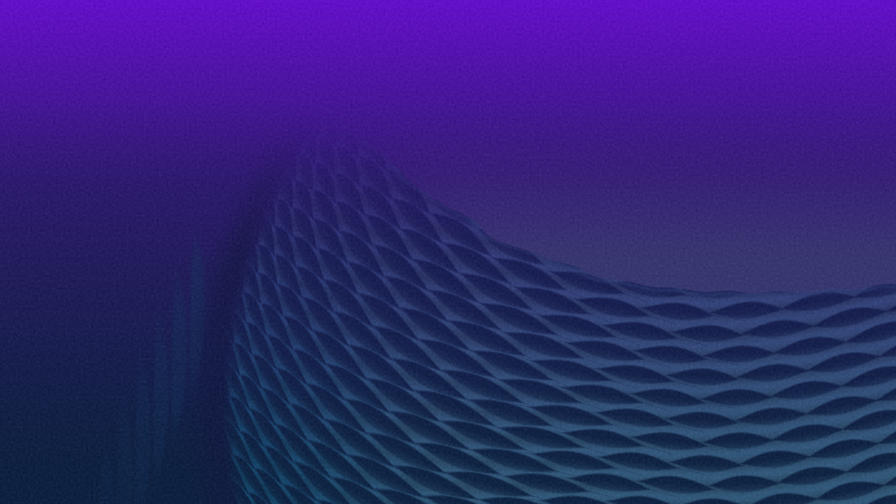
This background is drawn by a Shadertoy shader. Its source:

```glsl
// A curved lattice wall of staggered slats in blue dusk, under a violet glow.
#define ROW_HEIGHT 0.043   // spacing of the lattice rows
#define CELL_WIDTH 0.145   // width of an opening far from the fold
#define NARROWING 0.40     // distance over which openings shrink at the fold
#define OPENING 0.40       // half height of an opening, in rows
#define SLANT 0.70         // tilt of the slats on the steep side
#define BOW 0.13           // arching of the openings, in rows
#define ROW_BEND 0.43      // how far the rows follow the crest
#define GRAIN 0.046        // strength of the film grain
#define GRAIN_SCALE 200.0  // grain cells per canvas height
#define FEATHERS 6         // faint panels left of the wall

vec2 hashGradient(vec2 p) {
    vec3 q = fract(p.xyx * vec3(0.1031, 0.1030, 0.0973));
    q += dot(q, q.yzx + 33.33);
    return 2.0 * fract((q.xx + q.yz) * q.zy) - 1.0;
}

float gradientNoise(vec2 p) {
    vec2 i = floor(p), f = fract(p), w = f * f * (3.0 - 2.0 * f);
    vec2 e = vec2(1, 0);
    float low = mix(dot(hashGradient(i), f), dot(hashGradient(i + e), f - e), w.x);
    float high = mix(dot(hashGradient(i + e.yx), f - e.yx),
                     dot(hashGradient(i + 1.0), f - 1.0), w.x);
    return mix(low, high, w.y);
}

// Rise of the wall's crest to the left of its lowest point
float crestRise(float x) {
    return 0.538 * pow(max(1.52 - x, 0.0), 2.53);
}

// Left outline of the wall
float foldEdge(float y) {
    return 0.45 + 0.57 * (y - 0.2) * (y - 0.2);
}

// Lattice coordinates: x counts openings along a row, y counts rows downwards
vec2 latticeCell(vec2 p) {
    float right = max(p.x - 1.35, 0.0);
    float depth = 0.42 + ROW_BEND * crestRise(p.x) + 0.3 * right * right - p.y;
    float spread = 1.0 + 0.30 * smoothstep(1.3, 0.55, p.x);
    float inset = max(p.x - foldEdge(p.y), -0.06) + 0.1;
    float along = NARROWING / CELL_WIDTH * log(exp(inset / NARROWING) - 1.0);
    return vec2(along, depth / (ROW_HEIGHT * spread));
}

// Coverage (x) and inner shade (y) of the slanted, arched openings
vec2 latticeOpenings(vec2 cell, float tilt, float reach, float blur) {
    vec2 result = vec2(0);
    for (int k = -1; k <= 1; k++) {
        float row = floor(cell.y + 0.5) + float(k);
        float offset = fract(cell.x - 0.5 * mod(row, 2.0));
        for (int side = 0; side < 2; side++) {
            float along = offset - float(side);
            float t = along / reach;
            float down = cell.y - row - tilt * along - BOW * (t * t - 0.4);
            float halfHeight = OPENING * pow(max(1.0 - t * t, 0.0), 1.4) - 0.02;
            float cover = smoothstep(-blur, blur, halfHeight - abs(down));
            float shade = 1.0 - 0.45 * smoothstep(-0.1, OPENING, down);
            if (cover > result.x) result = vec2(cover, shade);
        }
    }
    return result;
}

// Dim backdrop: deep blue at left, hazy violet at right
vec3 backdrop(vec2 p) {
    vec3 dusk = mix(vec3(0.055, 0.13, 0.25), vec3(0.16, 0.11, 0.40),
                    smoothstep(0.0, 0.7, p.y));
    vec3 haze = mix(vec3(0.22, 0.22, 0.44), vec3(0.23, 0.15, 0.46),
                    smoothstep(0.45, 0.72, p.y));
    return mix(dusk, haze, smoothstep(0.5, 0.95, p.x));
}

// Faint leaning panels and the dark fold beside the wall
vec3 addFeathers(vec3 color, vec2 p) {
    for (int i = 0; i < FEATHERS; i++) {
        float n = float(i);
        float t = (p.y - 0.38 + 0.085 * n) / 0.2;
        float center = 0.392 - 0.036 * n + 0.004 * t - 0.012 * t * t;
        float width = 0.015 * max(1.0 - t * t, 0.0);
        float panel = smoothstep(-0.004, 0.005, width - abs(p.x - center));
        color = mix(color, vec3(0.09, 0.21, 0.37),
                    panel * smoothstep(1.0, 0.4, abs(t)) * (0.4 - 0.05 * n));
    }
    float fold = (p.x - foldEdge(p.y) + 0.025) / 0.04;
    return mix(color, vec3(0.08, 0.10, 0.26), 0.6 * exp(-fold * fold));
}

vec3 wallColor(vec2 p, vec2 cell) {
    float tilt = SLANT * smoothstep(1.65, 0.85, p.x);
    float reach = mix(0.56, 0.82, smoothstep(1.5, 0.8, p.x));
    float blur = 0.04 + 0.7 / (iResolution.y * ROW_HEIGHT);
    vec2 opening = latticeOpenings(cell, tilt, reach, blur);

    float height = smoothstep(0.0, 0.62, p.y);
    vec3 lit = mix(vec3(0.19, 0.335, 0.46), vec3(0.20, 0.22, 0.46), height);
    vec3 teal = mix(vec3(0.08, 0.27, 0.41), vec3(0.18, 0.20, 0.44), height);
    lit = mix(teal, lit, smoothstep(0.0, 0.45, p.x - foldEdge(p.y)));
    lit *= 0.95 + 0.09 * cos(6.2832 * (cell.y - 0.55));
    vec3 dark = mix(vec3(0.06, 0.14, 0.26), vec3(0.11, 0.12, 0.34), height);
    return mix(lit, dark, opening.x * opening.y);
}

void mainImage(out vec4 fragColor, in vec2 fragCoord) {
    vec2 p = fragCoord / iResolution.y;
    float pixel = 1.0 / iResolution.y;
    vec3 color = addFeathers(backdrop(p), p);

    // Wall, its crest stepped where the rows run out
    vec2 cell = latticeCell(p);
    float right = max(p.x - 1.52, 0.0);
    float crest = 0.42 + crestRise(p.x) + 0.25 * right * right - p.y;
    crest += 0.006 * sin(6.2832 * cell.y) * smoothstep(1.3, 1.0, p.x);
    crest += 0.002 * sin(p.x * 62.0);
    float mask = smoothstep(-pixel, pixel, crest)
               * smoothstep(-0.012, 0.02, p.x - foldEdge(p.y));
    color = mix(color, wallColor(p, cell), mask);
    float rim = exp(-pow((crest - 0.005) / 0.005, 2.0));
    color = mix(color, vec3(0.17, 0.22, 0.43), 0.6 * rim * mask);

    // Violet glow falling from the top
    vec3 violet = mix(vec3(0.20, 0.10, 0.47), vec3(0.41, 0.06, 0.82),
                      pow(clamp((p.y - 0.62) / 0.41, 0.0, 1.0), 1.2));
    color = mix(color, violet, smoothstep(0.46, 0.83, p.y));

    color += GRAIN * gradientNoise(p * GRAIN_SCALE);
    fragColor = vec4(clamp(color, 0.0, 1.0), 1.0);
}
```
